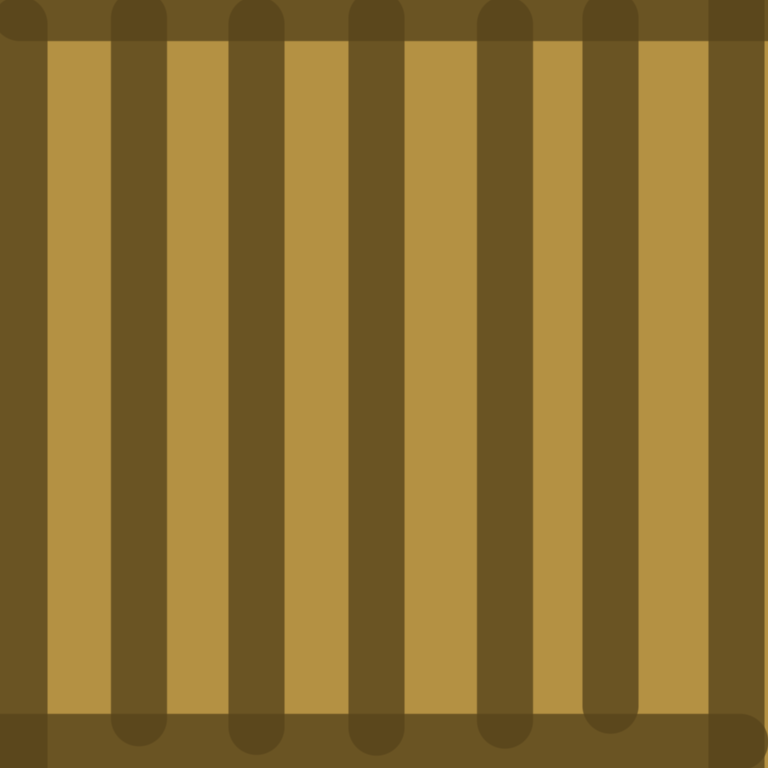
Give the GLSL for this pattern, as a WebGL 1 fragment shader.

```glsl
precision highp float;
// Translucent round-capped brown bars, unevenly spaced, crossed by two rails on ochre.

#define GROUND vec3(0.706, 0.569, 0.263)
#define INK vec3(0.340, 0.265, 0.103)
#define INK_ALPHA 0.79
#define BAR_COUNT 7
#define FIRST_BAR 0.0254
#define BAR_PITCH 0.1556
#define HALF_WIDTH 0.0365
#define TOP_RAIL_Y 0.983
#define BOTTOM_RAIL_Y 0.034
#define SOFTNESS 0.0015

uniform vec2 u_resolution;

const float PI = 3.14159;

// Signed distance to a round-capped stroke from a to b.
float strokeDistance(vec2 p, vec2 a, vec2 b) {
  vec2 ap = p - a;
  vec2 ab = b - a;
  float along = clamp(dot(ap, ab) / dot(ab, ab), 0.0, 1.0);
  return length(ap - ab * along) - HALF_WIDTH;
}

// Layer one translucent stroke over the colour below.
vec3 paintStroke(vec3 base, vec2 p, vec2 a, vec2 b) {
  float edge = max(SOFTNESS, 0.75 / min(u_resolution.x, u_resolution.y));
  float cover = 1.0 - smoothstep(-edge, edge, strokeDistance(p, a, b));
  return mix(base, INK, INK_ALPHA * cover);
}

// Bar centre: even pitch plus a sum of sines that vanishes at both ends.
float barCentre(float i) {
  float t = PI * i / float(BAR_COUNT - 1);
  float drift = -0.00113 * sin(2.0 * t) - 0.00217 * sin(3.0 * t)
              + 0.00601 * sin(4.0 * t) - 0.00413 * sin(5.0 * t);
  return FIRST_BAR + BAR_PITCH * i + drift;
}

// Lower cap tip: a shallow arc; the outermost bars run off the canvas.
float barBottom(float i) {
  float middle = 0.5 * float(BAR_COUNT - 1);
  float outer = step(middle - 0.5, abs(i - middle));
  float arc = i - 2.6;
  return 0.0152 + 0.0051 * arc * arc - 0.2 * outer;
}

// Upper cap tip: alternates in height; the last bar runs off the canvas.
float barTop(float i) {
  float last = step(float(BAR_COUNT) - 1.5, i);
  return 1.005 + 0.008 * mod(i, 2.0) + 0.1 * last;
}

void main() {
  vec2 p = gl_FragCoord.xy / u_resolution;
  vec3 colour = GROUND;

  // Upright bars
  for (int k = 0; k < BAR_COUNT; k++) {
    float i = float(k);
    float x = barCentre(i);
    colour = paintStroke(colour, p,
                         vec2(x, barBottom(i) + HALF_WIDTH),
                         vec2(x, barTop(i) - HALF_WIDTH));
  }

  // Rails: the upper is capped at the left, the lower at the right
  colour = paintStroke(colour, p, vec2(0.026, TOP_RAIL_Y), vec2(1.2, TOP_RAIL_Y));
  colour = paintStroke(colour, p, vec2(-0.2, BOTTOM_RAIL_Y), vec2(0.964, BOTTOM_RAIL_Y));

  gl_FragColor = vec4(colour, 1.0);
}
```
